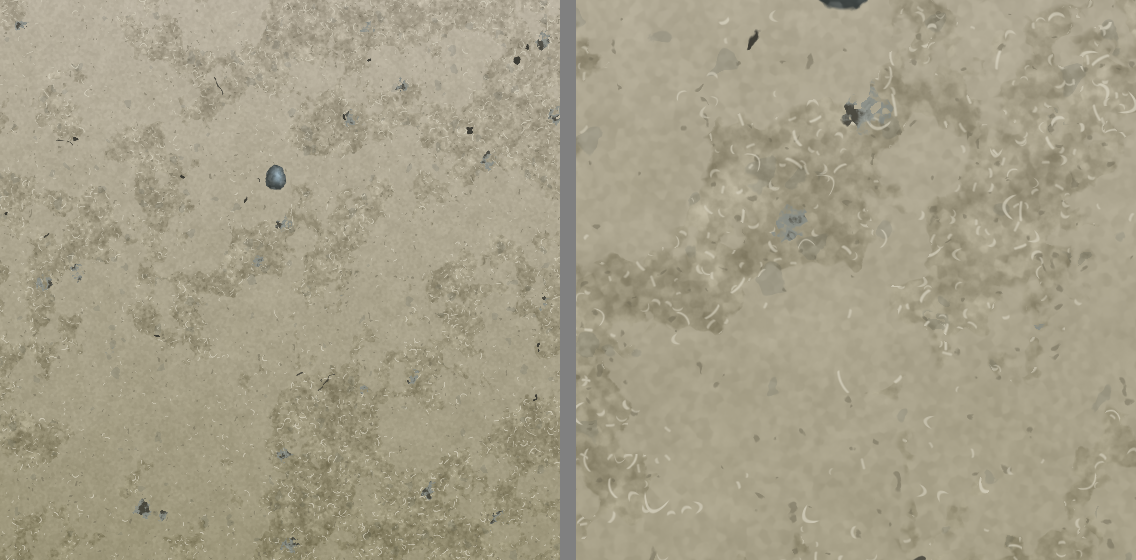
Left, the full canvas; right, a detail of the centre.
Give the GLSL for this texture, as a three.js fragment shader.

```glsl
varying vec2 vUv;

#define PATCH_SCALE 10.0
#define MOTTLE_SCALE 48.0
#define GRAIN_SCALE 230.0
#define RICHNESS 0.03
#define PATCH_EDGE 0.022
#define SOFTNESS 0.0014
#define MUD_TOP vec3(0.735, 0.705, 0.640)
#define MUD_BOTTOM vec3(0.610, 0.585, 0.475)
#define SHELL_COLOR vec3(0.83, 0.81, 0.74)
#define SPECK_COLOR vec3(0.40, 0.38, 0.31)
#define STAIN_COLOR vec3(0.51, 0.54, 0.53)
#define PIT_COLOR vec3(0.17, 0.17, 0.15)

vec2 hash2(vec2 p) {
  vec3 q = fract(p.xyx * vec3(0.1031, 0.1030, 0.0973));
  q += dot(q, q.yzx + 33.33);
  return fract((q.xx + q.yz) * q.zy);
}

// Cellular noise: random cell values blended by distance to the cell points
float cellNoise(vec2 p) {
  vec2 cell = floor(p);
  float total = 0.0, weights = 0.0;
  for (int y = -1; y <= 1; y++) {
    for (int x = -1; x <= 1; x++) {
      vec2 id = cell + vec2(x, y);
      vec2 offset = p - id - hash2(id);
      float weight = exp(-6.0 * dot(offset, offset));
      total += weight * hash2(id + 71.0).x;
      weights += weight;
    }
  }
  return total / weights;
}

float layeredCells(vec2 p) {
  float total = 0.0, amplitude = 1.0, norm = 0.0;
  for (int i = 0; i < 5; i++) {
    total += amplitude * cellNoise(p);
    norm += amplitude;
    amplitude *= 0.62;
    p = mat2(1.62, 1.22, -1.22, 1.62) * p + 19.7;
  }
  return total / norm;
}

// Scattered bent strokes; a zero reach gives rounded dots
float flecks(vec2 uv, float scale, float chance, float reach, float thickness) {
  vec2 p = uv * scale;
  vec2 cell = floor(p);
  float cover = 0.0;
  for (int y = -1; y <= 1; y++) {
    for (int x = -1; x <= 1; x++) {
      vec2 id = cell + vec2(x, y);
      vec2 place = hash2(id + scale);
      vec2 pick = hash2(id + scale + 57.0);
      float angle = 6.2832 * pick.y;
      vec2 q = p - id - place;
      q = mat2(cos(angle), sin(angle), -sin(angle), cos(angle)) * q;
      q.y += (place.x - 0.5) * 5.0 * q.x * q.x;
      float along = max(abs(q.x) - reach * (0.3 + place.y), 0.0);
      float dist = length(vec2(along, q.y)) - thickness * (0.5 + place.x);
      float shape = 1.0 - smoothstep(-0.5, 0.5, dist / (SOFTNESS * scale));
      cover = max(cover, shape * step(pick.x, chance));
    }
  }
  return cover;
}

float calmZone(vec2 uv, vec2 center, float falloff) {
  vec2 d = uv - center;
  return exp(-falloff * dot(d, d));
}

void main() {
  vec2 uv = vUv;
  float mottle = layeredCells(uv * MOTTLE_SCALE + 5.0);
  float grain = cellNoise(uv * GRAIN_SCALE) - 0.5;
  vec2 ragged = uv + 0.012 * (vec2(mottle, cellNoise(uv * 90.0)) - 0.5);

  // Sharp-edged fossil patches, thinning out over calm mud
  float calm = 0.22 * calmZone(uv, vec2(0.24, 0.25), 14.0)
             + 0.12 * calmZone(uv, vec2(0.25, 0.80), 16.0);
  float field = layeredCells(ragged * PATCH_SCALE) - 0.5 + RICHNESS - calm;
  float fossil = smoothstep(-PATCH_EDGE, PATCH_EDGE, field);
  float deep = smoothstep(0.06, 0.18, field);

  // Mud bed with a light-to-olive drift
  float drift = clamp(uv.y * 0.92 + uv.x * 0.08 + 0.25 * (field + calm), 0.0, 1.0);
  vec3 color = mix(MUD_BOTTOM, MUD_TOP, drift);
  color -= fossil * vec3(0.050, 0.050, 0.056) + deep * 0.018;
  color += (mottle - 0.5) * mix(0.06, 0.26, fossil) + grain * mix(0.045, 0.10, fossil);

  // Rounded pellets and dark specks
  float pellet = flecks(ragged, 38.0, 0.10 + 0.20 * fossil, 0.0, 0.20);
  color = mix(color, color * vec3(0.92, 0.93, 0.94), pellet);
  float speck = flecks(ragged, 95.0, 0.12 + 0.16 * fossil, 0.0, 0.13);
  color = mix(color, SPECK_COLOR, speck * 0.42);

  // Pale shell fragments in two sizes
  float shell = flecks(uv, 66.0, 0.03 + 0.36 * fossil, 0.34, 0.050);
  shell = max(shell, 0.8 * flecks(uv, 120.0, 0.06 + 0.26 * fossil, 0.26, 0.085));
  color = mix(color, SHELL_COLOR, shell * (0.50 + 0.5 * mottle));

  // Blue-grey mineral stains with broken, darker parts
  float stain = flecks(ragged + 0.01 * grain, 11.0, 0.08 + 0.20 * fossil, 0.05, 0.11);
  stain *= smoothstep(0.42, 0.54, mottle);
  vec3 mineral = mix(STAIN_COLOR, PIT_COLOR, smoothstep(0.56, 0.72, mottle));
  color = mix(color, mineral, stain * 0.75);

  // Rare black pits and thin cracks
  float pit = flecks(ragged, 14.0, 0.08, 0.03, 0.04);
  float crack = flecks(ragged, 9.0, 0.10, 0.14, 0.010);
  color = mix(color, PIT_COLOR, max(pit * 0.85, crack * 0.7));

  // One polished pebble, lit from its middle
  vec2 pebble = (ragged - vec2(0.493, 0.681)) / vec2(0.019, 0.022);
  float radius = length(pebble);
  float glint = exp(-3.0 * dot(pebble - 0.15, pebble - 0.15));
  vec3 stone = mix(vec3(0.27, 0.29, 0.28), vec3(0.58, 0.66, 0.70), glint) + grain * 0.15;
  color = mix(color, stone, 1.0 - smoothstep(0.94, 1.06, radius));

  gl_FragColor = vec4(clamp(color, 0.0, 1.0), 1.0);
}
```
